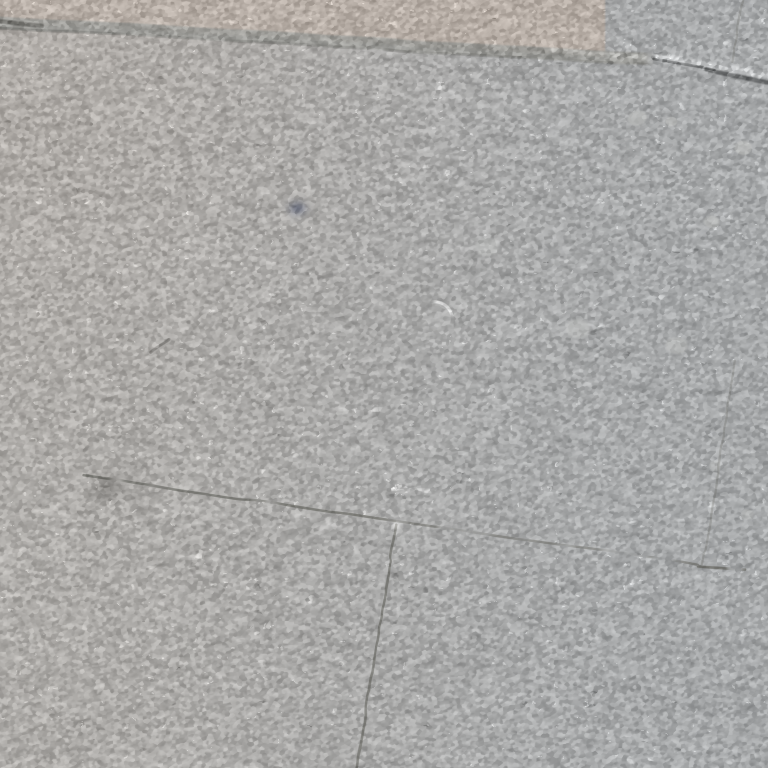
Reproduce this texture procedurally as a WebGL 2 fragment shader.

```glsl
#version 300 es
precision highp float;
// Weathered grey stone paving with fine grain, thin joints and pale stains.
uniform vec2 u_resolution;
out vec4 fragColor;

vec2 hash2(vec2 p) {
  vec3 q = fract(p.xyx * vec3(0.1031, 0.1030, 0.0973));
  q += dot(q, q.yzx + 33.33);
  return fract((q.xx + q.yz) * q.zy);
}

// Soft cellular noise: random cell tones blended by distance
float cellTone(vec2 p) {
  vec2 id = floor(p), f = fract(p);
  float total = 0.0, weight = 0.0;
  for (int y = -1; y <= 1; y++)
    for (int x = -1; x <= 1; x++) {
      vec2 o = vec2(x, y), h = hash2(id + o + 57.0);
      vec2 d = o + h - f;
      float w = exp(-6.0 * dot(d, d));
      total += w * hash2(id + o + 211.0).x;
      weight += w;
    }
  return total / weight - 0.5;
}

// Sparse chips, kept inside their cells
float specks(vec2 p, float chance) {
  vec2 id = floor(p), h = hash2(id + 419.0);
  vec2 d = fract(p) - mix(vec2(0.35), vec2(0.65), hash2(id + 83.0));
  float radius = mix(0.12, 0.3, h.y);
  return step(h.x, chance) * (1.0 - smoothstep(radius * 0.3, radius, length(d * vec2(0.9, 1.1))));
}

float segmentDistance(vec2 p, vec2 a, vec2 b) {
  vec2 pa = p - a, ba = b - a;
  return length(pa - ba * clamp(dot(pa, ba) / dot(ba, ba), 0.0, 1.0));
}

float line(vec2 p, vec2 a, vec2 b, float width) {
  return 1.0 - smoothstep(width * 0.4, width * 1.5, segmentDistance(p, a, b));
}

float stain(vec2 p, vec2 center, vec2 size) {
  vec2 d = (p - center) / size;
  return exp(-dot(d, d));
}

void main() {
  vec2 p = gl_FragCoord.xy / u_resolution.y;
  float patches = cellTone(p * 13.0);
  float medium = cellTone(p * vec2(36.0, 52.0));
  vec2 wobbly = p + 0.003 * vec2(medium, patches);

  // Slabs: slightly warm on the left, slightly cool on the right
  vec3 color = mix(vec3(0.680, 0.671, 0.658), vec3(0.650, 0.658, 0.663), smoothstep(0.0, 0.95, p.x));
  color += vec3(0.010, 0.002, -0.003) * smoothstep(0.3, 1.0, p.y) * (1.0 - p.x);
  float bandY = 0.971 - 0.058 * p.x;
  float upper = smoothstep(-0.002, 0.002, wobbly.y - bandY);
  float pinkSlab = upper * (1.0 - smoothstep(0.786, 0.790, p.x));
  color = mix(color, vec3(0.712, 0.676, 0.645), pinkSlab);

  // Grain: slanted fine grit, flakes lit from above and faint mottling
  vec2 slanted = mat2(0.96, -0.28, 0.28, 0.96) * p;
  float grit = cellTone(slanted * vec2(205.0, 250.0));
  vec2 flakeP = slanted * vec2(88.0, 135.0);
  float flakes = cellTone(flakeP) - cellTone(flakeP + vec2(0.25, 0.6));
  float grain = 0.175 * grit + 0.070 * flakes + 0.018 * medium + 0.010 * patches;
  color += grain;
  vec2 ragged = p + 0.006 * vec2(grit, flakes);
  color += 0.12 * specks(ragged * 100.0, 0.09) + 0.13 * specks(ragged * 48.0 + 9.0, 0.03);
  color -= 0.11 * specks(ragged * vec2(46.0, 66.0) + 31.0, 0.025);

  // Pale worn discs, gathered on the right
  for (int i = 0; i < 9; i++) {
    vec2 h = hash2(vec2(float(i) * 7.3 + 3.0, 17.0 + float(i) * 3.1));
    vec2 center = vec2(0.62, 0.31) + h * vec2(0.37, 0.55);
    float radius = mix(0.007, 0.017, hash2(h * 91.0).x);
    float d = length((wobbly - center) * vec2(0.9, 1.1));
    float disc = 1.0 - smoothstep(radius * 0.7, radius, d);
    color = mix(color, vec3(0.73, 0.735, 0.73) + 0.5 * grain, disc * mix(0.4, 0.75, h.y));
  }

  // Wide mortar band with a darker lower lip
  float fromBand = wobbly.y - bandY;
  float bandReach = 1.0 - smoothstep(0.835, 0.855, p.x);
  float band = (1.0 - smoothstep(0.006, 0.010, abs(fromBand))) * bandReach;
  color = mix(color, vec3(0.600, 0.600, 0.585) + grain, band * 0.9);
  float lip = 1.0 - smoothstep(0.001, 0.003, abs(fromBand + 0.007));
  color -= 0.07 * lip * bandReach * smoothstep(-0.3, 0.3, medium + 0.15);
  color -= 0.18 * line(wobbly, vec2(0.0, 0.973), vec2(0.055, 0.967), 0.003);
  color += 0.12 * line(wobbly, vec2(0.72, 0.934), vec2(0.84, 0.925), 0.003) * (0.6 + grit);

  // Chipped pale edge above the dark gap at the right
  color += 0.13 * line(wobbly, vec2(0.858, 0.924), vec2(1.0, 0.903), 0.005) * (0.8 + grit);
  color -= 0.20 * line(wobbly, vec2(0.852, 0.922), vec2(0.93, 0.909), 0.0018);
  color -= 0.22 * line(wobbly, vec2(0.92, 0.909), vec2(1.0, 0.893), 0.003);

  // Thin joints, broken where grit fills them
  float seam = line(wobbly, vec2(0.11, 0.381), vec2(0.515, 0.321), 0.0017);
  seam = max(seam, 0.75 * line(wobbly, vec2(0.515, 0.321), vec2(0.91, 0.265), 0.0016));
  seam = max(seam, line(wobbly, vec2(0.91, 0.263), vec2(0.97, 0.259), 0.0018));
  seam *= smoothstep(-0.45, 0.15, medium + 0.4 * patches + 0.3 * grit);
  seam = max(seam, 0.9 * line(wobbly, vec2(0.516, 0.316), vec2(0.464, 0.0), 0.0017));
  seam = max(seam, 0.4 * line(wobbly, vec2(0.958, 0.53), vec2(0.915, 0.265), 0.0015));
  seam = max(seam, 0.4 * line(wobbly, vec2(0.967, 1.0), vec2(0.953, 0.92), 0.0015));
  color = mix(color, vec3(0.44, 0.44, 0.42) + 0.5 * grain, seam * 0.85);
  color += 0.18 * stain(p, vec2(0.516, 0.316), vec2(0.005, 0.006));

  // Dark stains, a twig and pale fibres
  color -= vec3(0.20, 0.18, 0.12) * stain(wobbly, vec2(0.387, 0.728), vec2(0.010, 0.009));
  color -= 0.13 * stain(wobbly, vec2(0.138, 0.362), vec2(0.017, 0.012));
  color -= 0.14 * line(wobbly, vec2(0.196, 0.541), vec2(0.219, 0.558), 0.002);
  vec2 bend = p - vec2(0.566, 0.584);
  float fibre = 1.0 - smoothstep(0.001, 0.003, abs(length(bend) - 0.023));
  color += 0.16 * fibre * smoothstep(0.0, 0.008, bend.y) * smoothstep(-0.006, 0.002, bend.x);
  color += 0.12 * line(ragged, vec2(0.51, 0.364), vec2(0.565, 0.363), 0.002) * (0.7 + grit);

  fragColor = vec4(clamp(color, 0.0, 1.0), 1.0);
}
```
